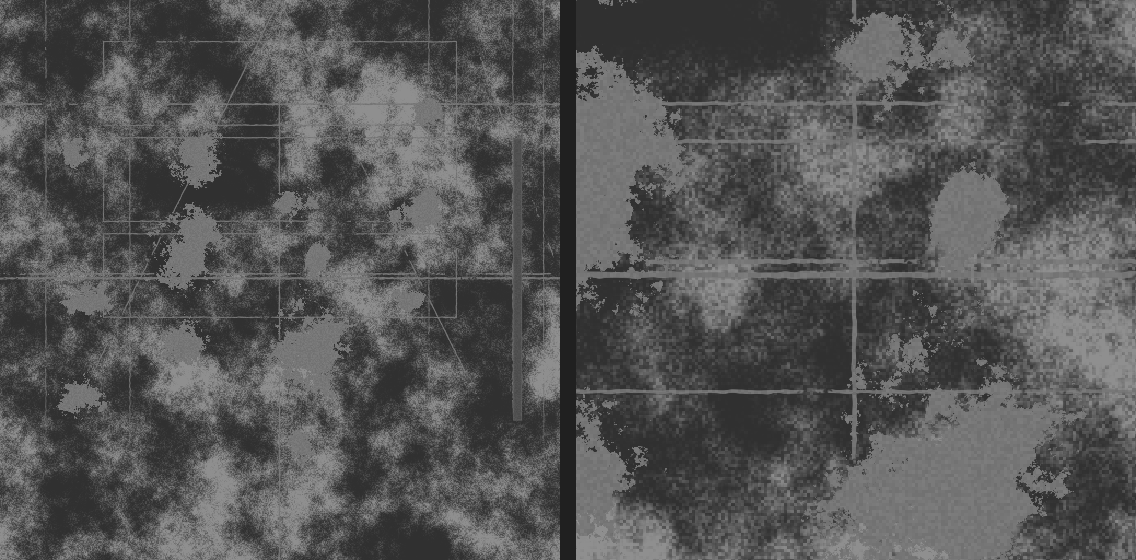
Left, the full canvas; right, a detail of the centre.
A WebGL 1 fragment shader for this texture:

```glsl
precision highp float;
uniform vec2 u_resolution;

const float DARK = 0.19;
const float LIGHT = 0.56;
const float PAINT = 0.465;
const float BAR = 0.31;

float hash(vec2 p) {
  vec3 q = fract(vec3(p.xyx) * 0.1031);
  q += dot(q, q.yzx + 33.33);
  return fract((q.x + q.y) * q.z);
}

float noise(vec2 p) {
  vec2 cell = floor(p);
  vec2 f = fract(p);
  f = f * f * (3.0 - 2.0 * f);
  float low = mix(hash(cell), hash(cell + vec2(1.0, 0.0)), f.x);
  float high = mix(hash(cell + vec2(0.0, 1.0)), hash(cell + 1.0), f.x);
  return mix(low, high, f.y);
}

// Rough fractal noise, each octave turned to hide the lattice
float fbm(vec2 p, float gain) {
  float sum = 0.0, total = 0.0, amp = 1.0;
  for (int i = 0; i < 7; i++) {
    sum += amp * noise(p);
    total += amp;
    amp *= gain;
    p = mat2(1.6, 1.2, -1.2, 1.6) * p + 17.3;
  }
  return sum / total;
}

float segment(vec2 p, vec2 a, vec2 b) {
  vec2 ab = b - a;
  return length(p - a - ab * clamp(dot(p - a, ab) / dot(ab, ab), 0.0, 1.0));
}

float box(vec2 p, vec2 halfSize) {
  vec2 d = abs(p) - halfSize;
  return length(max(d, 0.0)) + min(max(d.x, d.y), 0.0);
}

float fill(float d, float pixel) {
  return 1.0 - smoothstep(-0.5 * pixel, 0.5 * pixel, d);
}

float wear(vec2 p, float limit) {
  return smoothstep(limit, limit + 0.05, fbm(p, 0.75));
}

// Soft pale spots on a grid of three by three tiles
float spots(vec2 uv) {
  vec2 warp = vec2(noise(uv * 22.0), noise(uv * 22.0 + 40.0)) - 0.5;
  vec2 tile = uv * 3.0 + warp * 0.12;
  vec2 a = fract(tile - vec2(0.156, 0.492) + 0.5) - 0.5;
  vec2 b = fract(tile - vec2(0.645, 0.082) + 0.5) - 0.5;
  return exp(-dot(a, a) * 130.0) + exp(-dot(b, b) * 90.0);
}

// Flat scattered patches with crumbling edges
float patches(vec2 uv, float rough) {
  float mask = 0.0;
  for (int i = 0; i < 13; i++) {
    float n = float(i);
    vec2 centre = fract(n * vec2(0.7549, 0.5698) + vec2(0.55, 0.73));
    centre = mix(vec2(0.08, 0.2), vec2(0.88, 0.8), centre);
    float size = mix(0.018, 0.062, pow(hash(vec2(n, 5.0)), 1.5));
    vec2 radius = size * mix(vec2(0.8, 1.3), vec2(1.3, 0.8), hash(vec2(n, 9.0)));
    float d = length((uv - centre) / radius) - 1.0 + (rough - 0.5) * 4.5;
    mask = max(mask, 1.0 - smoothstep(-0.06, 0.06, d));
  }
  return mask;
}

// Worn ruled lines, frames and diagonals
float ruling(vec2 uv, float pixel) {
  vec2 p = uv + (vec2(noise(uv * 190.0), noise(uv * 190.0 + 70.0)) - 0.5) * 0.0012;
  vec2 m = vec2(abs(p.x - 0.499), p.y);
  float some = wear(uv * 14.0 + 3.0, 0.43);
  float most = wear(uv * 11.0 + 31.0, 0.36);
  float lower = smoothstep(0.15, 0.32, uv.y);

  float sides = min(min(abs(m.x - 0.267), abs(m.x - 0.417)), abs(p.x - 0.971));
  float lines = fill(sides - 0.0009, pixel) * most * lower;
  lines = max(lines, fill(m.x - 0.0013, pixel) * most);
  lines = max(lines, fill(abs(p.y - 0.503) - 0.0019, pixel) * most);
  lines = max(lines, fill(abs(p.y - 0.511) - 0.0014, pixel) * some);
  lines = max(lines, fill(abs(p.y - 0.814) - 0.0014, pixel) * most);

  for (int i = 0; i < 3; i++) {
    vec2 centre = vec2(0.5, 0.851 - 0.1715 * float(i));
    float frame = abs(box(p - centre, vec2(0.315, 0.0745)));
    lines = max(lines, fill(frame - 0.0011, pixel) * most);
  }
  float slant = segment(m, vec2(0.0, 1.0), vec2(0.36, 0.28));
  slant = min(slant, segment(p, vec2(0.853, 0.91), vec2(1.0, 0.51)));
  return max(lines, fill(slant - 0.0011, pixel) * some);
}

void main() {
  vec2 uv = gl_FragCoord.xy / u_resolution;
  float pixel = 1.0 / min(u_resolution.x, u_resolution.y);
  float grain = hash(floor(uv * 512.0)) - 0.5;

  // Mottled ground
  float level = fbm(uv * 9.0 + 5.0, 0.73) + grain * 0.12 + spots(uv) * 0.12;
  float tone = smoothstep(0.33, 0.72, level);
  float shade = mix(DARK, LIGHT, pow(tone, 1.5));

  // Paint and ruling
  float paint = PAINT + grain * 0.05;
  shade = mix(shade, paint, patches(uv, fbm(uv * 26.0 + 11.0, 0.8)));
  shade = mix(shade, paint, ruling(uv, pixel) * 0.95);

  // Upright bar with a paler rim
  float bar = box(uv - vec2(0.9245, 0.501), vec2(0.008, 0.252));
  float rim = smoothstep(-0.003, 0.0, bar);
  shade = mix(shade, BAR + rim * 0.07 + grain * 0.04, fill(bar, pixel));

  gl_FragColor = vec4(vec3(shade), 1.0);
}
```
